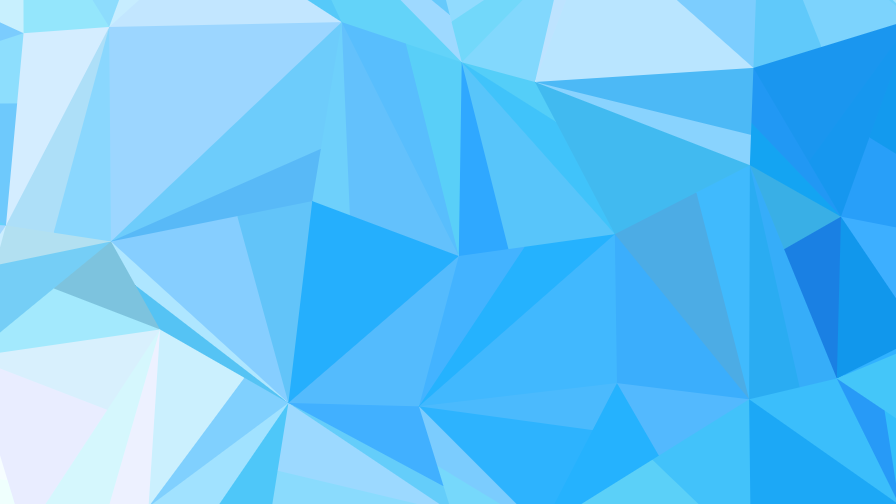
This background is drawn by a Shadertoy shader. Its source:

```glsl
// Low-poly backdrop of flat blue facets: a jittered grid is cut into triangles,
// many are split again into slivers, and each takes one tone from a broad
// light field (white lower left, azure centre, deep blue at the right).

struct Facet { float inside; vec2 centre; vec2 seed; };

vec3 hash3(vec2 p) {
    vec3 q = fract(p.xyx * vec3(0.1031, 0.1030, 0.0973));
    q += dot(q, q.yxz + 33.33);
    return fract((q.xxy + q.yzz) * q.zyx);
}

float blob(vec2 p, vec2 centre, vec2 size) {
    vec2 d = (p - centre) / size;
    return exp(-dot(d, d));
}

// 1 in the quiet middle, 0 toward the busy borders
float calm(vec2 p) {
    return blob(p, vec2(0.87, 0.48), vec2(0.55, 0.36));
}

// Broad brightness: 0 is deep blue, 6 is almost white
float toneField(vec2 p) {
    return 3.1
        - 1.15 * blob(p, vec2(0.85, 0.50), vec2(0.42, 0.28))
        + 2.60 * blob(p, vec2(0.00, 0.05), vec2(0.42, 0.42))
        + 1.00 * blob(p, vec2(0.00, 0.95), vec2(0.55, 0.45))
        + 0.90 * blob(p, vec2(1.10, 1.05), vec2(0.60, 0.25))
        - 2.60 * blob(p, vec2(1.75, 0.60), vec2(0.28, 0.30))
        - 0.55 * blob(p, vec2(1.60, 0.10), vec2(0.40, 0.25));
}

vec3 toneColour(float tone) {
    vec3 c = mix(vec3(0.06, 0.39, 0.79), vec3(0.09, 0.57, 0.93), clamp(tone, 0.0, 1.0));
    c = mix(c, vec3(0.16, 0.69, 1.00), clamp(tone - 1.0, 0.0, 1.0));
    c = mix(c, vec3(0.36, 0.78, 0.98), clamp(tone - 2.0, 0.0, 1.0));
    c = mix(c, vec3(0.60, 0.87, 1.00), clamp(tone - 3.0, 0.0, 1.0));
    c = mix(c, vec3(0.83, 0.94, 1.00), clamp(tone - 4.0, 0.0, 1.0));
    return mix(c, vec3(0.97, 0.99, 1.00), clamp(tone - 5.0, 0.0, 1.0));
}

vec3 facetColour(Facet f) {
    vec3 h = hash3(f.seed + 71.0);
    float spread = mix(2.1, 0.7, calm(f.centre));
    vec3 colour = toneColour(toneField(f.centre) + spread * (h.x - 0.5));
    // Lavender or aqua drift
    colour += (h.y - 0.5) * vec3(0.08, -0.05, 0.02);
    // A few muted teal facets on either side of the middle
    float muted = blob(f.centre, vec2(0.27, 0.52), vec2(0.17, 0.15))
                + blob(f.centre, vec2(1.43, 0.58), vec2(0.16, 0.18));
    return mix(colour, vec3(0.32, 0.64, 0.78), 0.9 * muted * step(0.4, h.z));
}

// Signed distance to the line a-b, positive on its left
float edge(vec2 p, vec2 a, vec2 b) {
    vec2 e = b - a, d = p - a;
    return (e.x * d.y - e.y * d.x) * inversesqrt(dot(e, e));
}

// Keeps the two facets that hold the point most deeply
void keep(inout Facet first, inout Facet second, Facet f) {
    if (f.inside > first.inside) { second = first; first = f; }
    else if (f.inside > second.inside) second = f;
}

// Offers a triangle whole, or cut from a random corner to the opposite side
void offerTriangle(inout Facet first, inout Facet second,
                   vec2 p, vec2 a, vec2 b, vec2 c, vec2 seed) {
    float inside = min(edge(p, a, b), min(edge(p, b, c), edge(p, c, a)));
    if (inside * iResolution.y < -2.0) return;
    vec3 h = hash3(seed + 13.0);
    vec2 centre = (a + b + c) / 3.0;
    if (h.z > mix(0.9, 0.35, calm(centre))) {
        keep(first, second, Facet(inside, centre, seed));
        return;
    }
    if (h.x < 0.33) { vec2 t = a; a = b; b = c; c = t; }
    else if (h.x < 0.66) { vec2 t = c; c = b; b = a; a = t; }
    vec2 cut = mix(b, c, mix(0.22, 0.78, h.y));
    float side = edge(p, a, cut);
    keep(first, second, Facet(min(inside, -side), (a + b + cut) / 3.0, seed));
    keep(first, second, Facet(min(inside, side), (a + cut + c) / 3.0, seed + 37.0));
}

vec2 gridVertex(vec2 id) {
    return 0.29 * (id + 0.74 * (hash3(id + 5.0).xy - 0.5));
}

void mainImage(out vec4 fragColor, in vec2 fragCoord) {
    vec2 p = fragCoord / iResolution.y;
    // Jitter stays under half a cell, so the nearest four cells suffice
    vec2 corner = floor(p / 0.29 - 0.5);
    Facet first = Facet(-9.0, p, corner), second = first;

    for (int i = 0; i < 4; i++) {
        vec2 id = corner + vec2(i % 2, i / 2);
        vec2 a = gridVertex(id), b = gridVertex(id + vec2(1, 0));
        vec2 c = gridVertex(id + vec2(1, 1)), d = gridVertex(id + vec2(0, 1));

        // Pick a diagonal at random among those lying inside the quad
        bool acFits = edge(b, a, c) < 0.0 && edge(d, a, c) > 0.0;
        bool bdFits = edge(a, b, d) > 0.0 && edge(c, b, d) < 0.0;
        if (!acFits || (bdFits && hash3(id + 29.0).x < 0.5)) {
            vec2 t = a; a = b; b = c; c = d; d = t;
        }
        offerTriangle(first, second, p, a, b, c, id);
        offerTriangle(first, second, p, a, c, d, id + 53.0);
    }

    // Smooth the shared edge over about one pixel
    float cover = clamp(0.5 + 0.5 * (first.inside - second.inside) * iResolution.y, 0.0, 1.0);
    vec3 colour = facetColour(first);
    if (cover < 1.0) colour = mix(facetColour(second), colour, cover);
    fragColor = vec4(colour, 1.0);
}
```
